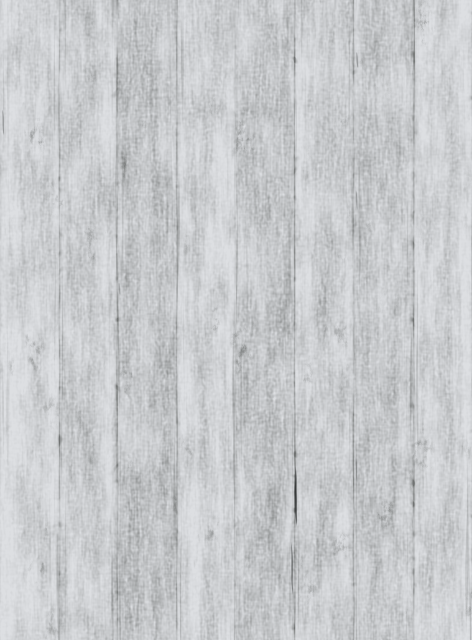
This texture is drawn by a Shadertoy shader. Its source:

```glsl
const vec3 PAINT = vec3(0.846, 0.854, 0.866);
const vec3 WORN = vec3(0.52, 0.53, 0.53);
const vec3 CRACK = vec3(0.16, 0.17, 0.17);
const int PLANKS = 8;
const float PLANK_WEAR[8] = float[8](0.20, 0.32, 0.56, 0.22, 0.54, 0.36, 0.48, 0.18);
const float SEAM_DARKNESS[9] = float[9](0.15, 0.6, 0.85, 0.6, 0.3, 0.75, 0.5, 0.85, 0.6);
const float SEAM_WIDTH = 0.0013;
const float WEAR_DEPTH = 0.42;
const float GRAIN_DEPTH = 0.36;
const float WEAVE_DEPTH = 0.31;
const float SMUDGE_DEPTH = 0.50;
const float STAIN_DEPTH = 0.80;
const int STAINS = 12;
const int STAIN_ROWS = 3;
const int SPLITS = 8;
const vec2 MAIN_SPLIT = vec2(0.627, 0.225);

vec2 hash2(vec2 p) {
    p = vec2(dot(p, vec2(127.1, 311.7)), dot(p, vec2(269.5, 183.3)));
    return fract(sin(p) * 43758.545);
}

float gradientNoise(vec2 p) {
    vec2 i = floor(p), f = fract(p);
    vec2 u = f * f * f * (f * (f * 6.0 - 15.0) + 10.0);
    vec2 e = vec2(0.0, 1.0);
    float a = dot(hash2(i) * 2.0 - 1.0, f);
    float b = dot(hash2(i + e.yx) * 2.0 - 1.0, f - e.yx);
    float c = dot(hash2(i + e.xy) * 2.0 - 1.0, f - e.xy);
    float d = dot(hash2(i + e.yy) * 2.0 - 1.0, f - e.yy);
    return mix(mix(a, b, u.x), mix(c, d, u.x), u.y);
}

float fbm(vec2 p) {
    float sum = 0.0, amp = 1.0;
    for (int i = 0; i < 4; i++) {
        sum += amp * gradientNoise(p);
        p = p * 2.03 + 17.3;
        amp *= 0.6;
    }
    return sum;
}

float line(float d, float width, float px) {
    return 1.0 - smoothstep(width - px, width + px, abs(d));
}

// Thin vertical split, tapered at both ends and leaning slightly
float split(vec2 q, float halfLength, float width, float px) {
    float t = q.y / halfLength;
    float taper = max(0.0, 1.0 - t * t);
    float bend = 0.0015 * t + 0.003 * gradientNoise(vec2(q.y * 30.0, halfLength * 90.0));
    return line(q.x + bend, width * taper, px) * smoothstep(0.0, 0.5, taper);
}

// Blotches scattered across the planks, recurring down the boards
float stains(vec2 uv) {
    float sum = 0.0;
    float rough = smoothstep(-0.1, 0.7, fbm(uv * vec2(60.0, 45.0)));
    vec2 warp = 0.016 * vec2(fbm(uv * 20.0), fbm(uv * 20.0 + 40.0));
    for (int i = 0; i < STAINS; i++) {
        vec2 h = hash2(vec2(float(i), 4.7));
        vec2 size = mix(vec2(0.012, 0.025), vec2(0.036, 0.055), hash2(h * 91.0));
        for (int row = 0; row < STAIN_ROWS; row++) {
            vec2 vary = hash2(vec2(float(i), float(row) + 20.0));
            float y = fract(h.y + float(row) / float(STAIN_ROWS));
            vec2 q = uv + warp - vec2((float(i) + h.x) / float(STAINS), y);
            sum += (0.2 + 0.8 * vary.x) * smoothstep(1.0, 0.2, length(q / size));
        }
    }
    return sum * rough;
}

void mainImage(out vec4 fragColor, in vec2 fragCoord) {
    vec2 uv = fragCoord / iResolution.xy;
    float px = 1.0 / iResolution.x;
    float across = uv.x * float(PLANKS);
    int plank = clamp(int(across), 0, PLANKS - 1);
    float inPlank = fract(across);
    vec2 shift = vec2(float(plank) * 13.7, float(plank) * 5.3);

    // Broad worn patches, long bands and drawn-out streaks
    float patches = fbm(uv * vec2(15.0, 9.0) + shift);
    float streaks = fbm(uv * vec2(52.0, 6.0) + shift);
    float bands = gradientNoise(vec2(uv.x * 26.0, uv.y * 1.3) + shift);
    float middle = 0.20 * sin(3.14159 * inPlank) - 0.12;
    float wear = PLANK_WEAR[plank] + middle + 0.65 * patches + 0.55 * streaks + 0.5 * bands;
    wear = clamp(wear, -0.1, 1.2);

    // Fine fibres and woven brush texture
    float grain = gradientNoise(uv * vec2(175.0, 32.0) + shift);
    float weave = gradientNoise(uv * vec2(185.0, 160.0)) + 0.6 * gradientNoise(uv * vec2(70.0, 245.0));
    float shade = WEAR_DEPTH * wear + (0.35 + max(wear, 0.0)) * (GRAIN_DEPTH * grain + WEAVE_DEPTH * weave);

    // Smudges of bare wood and darker stains
    float smudge = smoothstep(0.3, 1.0, fbm(uv * vec2(30.0, 15.0) + shift + 7.0));
    smudge *= smoothstep(-0.35, 0.45, fbm(uv * vec2(110.0, 55.0)));
    shade += SMUDGE_DEPTH * smudge + STAIN_DEPTH * stains(uv);

    // Long fibre lines gathered along the plank edges
    float edge = smoothstep(0.25, 0.0, min(inPlank, 1.0 - inPlank));
    float fibres = smoothstep(0.12, 0.45, gradientNoise(vec2(uv.x * 150.0, uv.y * 4.0) + shift));
    shade += 0.4 * edge * fibres;

    // Seams, broken and uneven along their length
    int seam = int(round(across));
    float seamId = float(seam);
    float wobble = 0.0016 * gradientNoise(vec2(seamId * 7.3, uv.y * 9.0));
    float toSeam = uv.x - seamId / float(PLANKS) + 0.004 * (hash2(vec2(seamId, 2.0)).x - 0.5) + wobble;
    float broken = smoothstep(-0.45, 0.5, fbm(vec2(seamId * 5.1 + 0.37, uv.y * 16.0)));
    float chips = smoothstep(0.1, 0.5, gradientNoise(vec2(uv.x * 60.0, uv.y * 75.0)));
    float dark = SEAM_DARKNESS[seam] * (0.3 + 0.7 * broken);
    shade += dark * (line(toSeam, SEAM_WIDTH, px) + 0.22 * exp(-abs(toSeam) * 250.0));
    shade += dark * chips * 1.2 * exp(-abs(toSeam) * 200.0);

    // Hairline splits near the edges, with one deep opening
    float deep = 0.9 * split(uv - MAIN_SPLIT, 0.05, 0.0022, px);
    deep = max(deep, 0.6 * split(uv - MAIN_SPLIT + vec2(0.008, 0.115), 0.045, 0.0014, px));
    for (int i = 0; i < SPLITS; i++) {
        vec2 h = hash2(vec2(float(i), 61.0));
        vec2 k = hash2(h * 57.0);
        float x = (floor(h.x * float(PLANKS)) + 0.12 * (k.x - 0.5)) / float(PLANKS);
        deep = max(deep, 0.45 * k.x * split(uv - vec2(x, h.y), 0.01 + 0.02 * k.y, 0.0012, px));
    }

    vec3 color = mix(PAINT, WORN, clamp(shade, -0.06, 1.25));
    fragColor = vec4(mix(color, CRACK, deep), 1.0);
}
```
